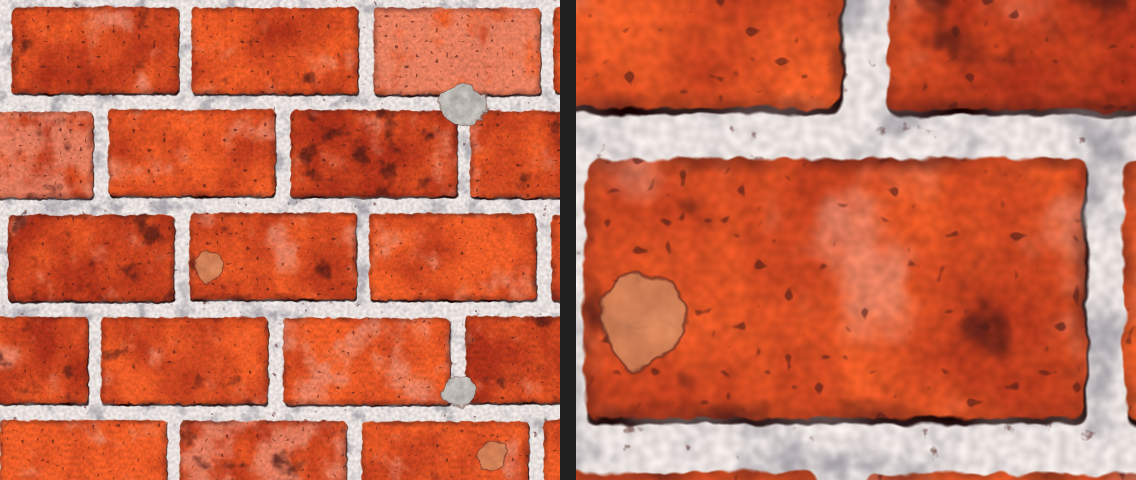
Left, the full canvas; right, a detail of the centre.
This texture is drawn by a WebGL 1 fragment shader. Its source:

```glsl
precision highp float;
// Weathered brick wall in running bond: rough orange bricks in pale mortar.
// Each brick is a noisy rounded box over its own dark shadow; evenly spread
// sequences vary the tone, and a few chips and mortar lumps add wear.
uniform vec2 u_resolution;

// Lengths are fractions of the canvas height.
const vec2 PITCH = vec2(0.3775, 0.2155);
const vec2 HALF_BRICK = vec2(0.1735, 0.0900);
const float TOP_OFFSET = 0.003;

const vec3 CLAY = vec3(0.89, 0.34, 0.15);
const vec3 DEEP = vec3(0.66, 0.19, 0.10);
const vec3 PALE = vec3(0.90, 0.53, 0.42);
const vec3 SOOT = vec3(0.30, 0.11, 0.09);
const vec3 SHADOW = vec3(0.14, 0.06, 0.06);
const vec3 CHALK = vec3(0.91, 0.88, 0.87);
const vec3 SLATE = vec3(0.69, 0.67, 0.69);
const vec3 CEMENT = vec3(0.73, 0.71, 0.69);
const vec3 TAN = vec3(0.81, 0.52, 0.36);

vec2 gradientAt(vec2 corner) {
  float angle = 6.2832 * fract(sin(dot(corner, vec2(127.1, 311.7))) * 43758.5);
  return vec2(cos(angle), sin(angle));
}

float noise(vec2 p) {
  vec2 i = floor(p), f = p - i;
  vec2 u = f * f * f * (f * (f * 6.0 - 15.0) + 10.0);
  float a = dot(gradientAt(i), f);
  float b = dot(gradientAt(i + vec2(1, 0)), f - vec2(1, 0));
  float c = dot(gradientAt(i + vec2(0, 1)), f - vec2(0, 1));
  float d = dot(gradientAt(i + 1.0), f - 1.0);
  return 1.4 * mix(mix(a, b, u.x), mix(c, d, u.x), u.y);
}

float fbm(vec2 p) {
  float sum = 0.0, amplitude = 0.5;
  for (int i = 0; i < 4; i++) {
    sum += amplitude * noise(p);
    p = mat2(1.6, 1.2, -1.2, 1.6) * p + 5.3;
    amplitude *= 0.5;
  }
  return sum;
}

// Evenly distributed value in 0..1 for each brick.
float spread(vec2 id, vec2 rate, float start) {
  return fract(dot(id, rate) + start);
}

float roundBox(vec2 p, vec2 halfSize, float radius) {
  vec2 q = abs(p) - halfSize + radius;
  return length(max(q, 0.0)) + min(max(q.x, q.y), 0.0) - radius;
}

float cover(float d, float blur) {
  return 1.0 - smoothstep(-blur, blur, d);
}

// Half-brick stagger with a slow drift, in columns.
float rowShift(float row) {
  return 0.02 + 0.54 * mod(row, 2.0) - 0.004 * row * row;
}

// Distance to mortar lumps sitting on some upright joints.
float lumpDistance(vec2 wall, float row) {
  float d = 1.0;
  for (int i = -1; i <= 1; i++) {
    float r = row + float(i), shift = rowShift(r);
    float col = floor(wall.x / PITCH.x - shift + 0.5);
    float pick = spread(vec2(col, r), vec2(0.36, 0.52), 0.66);
    float drop = clamp((pick - 0.9) * 20.0, 0.02, 0.8);
    vec2 centre = vec2(col + shift, r + drop) * PITCH;
    float lump = length((wall - centre) * vec2(0.9, 1.0)) - 0.042 + 0.015 * drop;
    d = min(d, mix(1.0, lump, step(0.88, pick)));
  }
  return d;
}

vec3 mortarColour(vec2 p) {
  vec3 colour = mix(CHALK, SLATE, smoothstep(0.0, 0.5, fbm(p * 22.0)));
  colour *= 1.0 + 0.10 * noise(p * 130.0);
  return mix(colour, SOOT, 0.55 * smoothstep(0.36, 0.55, fbm(p * 48.0 + 9.0)));
}

vec3 brickColour(vec2 p, vec2 id, float edge) {
  float tone = spread(id, vec2(0.34, 0.42), 0.30);
  float bleach = smoothstep(0.6, 0.95, spread(id, vec2(0.37, 0.06), 0.20));
  vec2 s = p + id * vec2(3.7, 5.1);
  float streak = noise(s * vec2(55.0, 9.0));
  float body = 0.68 + 0.75 * (tone - 0.5) + 1.3 * fbm(s * 9.0) + 0.15 * streak;
  vec3 colour = mix(DEEP, CLAY, clamp(body, 0.0, 1.15));
  float faded = fbm(s * 12.0 + 20.0) + 0.55 * bleach + 0.10 * streak;
  colour = mix(colour, PALE, 0.8 * smoothstep(0.08, 0.55, faded));
  float burnt = fbm(s * 15.0 + 40.0) + 0.4 * (0.35 - tone);
  colour = mix(colour, SOOT, 0.75 * smoothstep(0.18, 0.50, burnt));
  // Fine grain, dark pits and a worn rim.
  colour *= 1.0 + 0.10 * noise(s * 150.0) + 0.07 * noise(s * 75.0);
  colour = mix(colour, SOOT, 0.6 * smoothstep(0.50, 0.75, noise(s * 95.0 + 7.0)));
  float rim = smoothstep(-0.014, 0.0, edge) * (0.5 + 0.6 * noise(s * 30.0));
  return mix(colour, SOOT, clamp(0.65 * rim, 0.0, 1.0));
}

void main() {
  float blur = max(1.0 / u_resolution.y, 0.0014);
  vec2 wall = gl_FragCoord.xy / u_resolution.y;
  wall.y = 1.0 - wall.y + TOP_OFFSET;
  float row = floor(wall.y / PITCH.y);
  vec2 cell = wall / PITCH - vec2(rowShift(row), 0.0);
  vec2 id = floor(cell);
  vec2 q = (fract(cell) - 0.5) * PITCH * vec2(1, -1);
  q += 0.005 * (vec2(spread(id, vec2(0.62, 0.29), 0.1), spread(id, vec2(0.27, 0.71), 0.4)) - 0.5);

  // Brick face over its shadow, thickest along the bottom.
  float rough = 0.005 * fbm(wall * 32.0) + 0.002 * noise(wall * 90.0);
  float brick = roundBox(q, HALF_BRICK, 0.010) + rough;
  float shade = roundBox(q - vec2(0.002, -0.0045), HALF_BRICK, 0.008) + 0.8 * rough;
  vec3 colour = mortarColour(wall);
  colour = mix(colour, SHADOW, cover(shade, blur) * (0.88 + 0.3 * noise(wall * 25.0)));
  colour = mix(colour, brickColour(wall, id, brick), cover(brick, blur));

  // Pale chips outlined in soot.
  float pick = spread(id, vec2(0.63, 0.22), 0.83);
  float chip = length(q - (pick - 0.94) * vec2(3.3, 0.6)) - 0.031 + 0.018 * fbm(wall * 25.0);
  float chipped = step(0.88, pick) * cover(brick, blur);
  colour = mix(colour, TAN * (1.0 + 0.2 * fbm(wall * 45.0)), 0.85 * chipped * cover(chip, blur));
  colour = mix(colour, SOOT, 0.6 * chipped * cover(abs(chip) - 0.001, blur));

  // Cement lumps cover the bricks beside a joint.
  float lump = lumpDistance(wall, row) + 0.022 * fbm(wall * 22.0 + 3.0);
  vec3 cement = CEMENT * (1.0 + 0.25 * fbm(wall * 50.0));
  colour = mix(colour, cement, cover(lump, blur));
  colour = mix(colour, SOOT, 0.5 * cover(abs(lump) - 0.001, blur));
  gl_FragColor = vec4(clamp(colour, 0.0, 1.0), 1.0);
}
```
